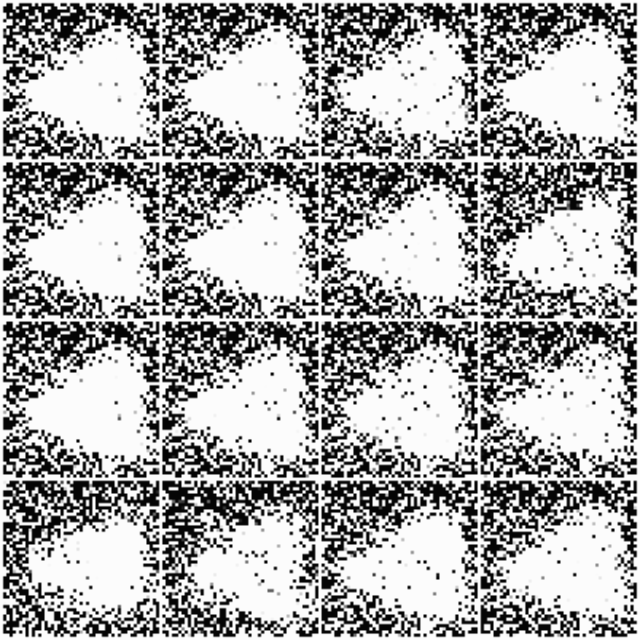
Reproduce this pattern procedurally as a three.js fragment shader.

```glsl
varying vec2 vUv;

const float TILES = 4.0;
const float PITCH = 50.0;              // cells per tile, with its one-cell gap
const float CELLS = TILES * PITCH + 1.0;
const float EDGE_WIDTH = 0.6;          // blend between cells, in cells
const float INK = 0.02;
const float PAPER = 0.99;

float hash(vec2 p) {
  vec3 q = fract(vec3(p.xyx) * 0.1031);
  q += dot(q, q.yzx + 33.33);
  return fract((q.x + q.y) * q.z);
}

vec2 gradient(vec2 p) {
  float angle = 6.28318 * hash(p);
  return vec2(cos(angle), sin(angle));
}

float gradientNoise(vec2 p) {
  vec2 i = floor(p);
  vec2 f = p - i;
  vec2 u = f * f * f * (f * (f * 6.0 - 15.0) + 10.0);
  vec2 e = vec2(0.0, 1.0);
  float low = mix(dot(gradient(i), f),
                  dot(gradient(i + e.yx), f - e.yx), u.x);
  float high = mix(dot(gradient(i + e.xy), f - e.xy),
                   dot(gradient(i + e.yy), f - e.yy), u.x);
  return mix(low, high, u.y);
}

float segmentDistance(vec2 p, vec2 a, vec2 b) {
  vec2 ab = b - a;
  return length(p - a - ab * clamp(dot(p - a, ab) / dot(ab, ab), 0.0, 1.0));
}

// Positive on the left of the line from a to b
float side(vec2 p, vec2 a, vec2 b) {
  return (b.x - a.x) * (p.y - a.y) - (b.y - a.y) * (p.x - a.x);
}

float roundedTriangle(vec2 p, vec2 a, vec2 b, vec2 c, float radius) {
  float d = min(segmentDistance(p, a, b),
                min(segmentDistance(p, b, c), segmentDistance(p, c, a)));
  float inside = min(side(p, a, b), min(side(p, b, c), side(p, c, a)));
  return (inside > 0.0 ? -d : d) - radius;
}

float pick(vec4 values, float index) {
  return dot(values, 1.0 - step(0.5, abs(vec4(0.0, 1.0, 2.0, 3.0) - index)));
}

// How far each tile strays from the shared grain, rows from the bottom
float tileDrift(vec2 tile) {
  vec4 column = vec4(
    pick(vec4(0.90, 0.65, 0.14, 0.18), tile.x),
    pick(vec4(0.01, 0.12, 0.22, 0.22), tile.x),
    pick(vec4(0.01, 0.03, 0.08, 0.80), tile.x),
    pick(vec4(0.01, 0.02, 0.28, 0.03), tile.x));
  return pick(column, tile.y);
}

// Chance of ink, zero in the blob and rising around its ragged rim
float inkDensity(vec2 uv, vec2 tile, float drift) {
  float d = roundedTriangle(uv, vec2(0.31, 0.41), vec2(0.79, 0.27),
                            vec2(0.74, 0.65), 0.115);
  d += 0.04 * gradientNoise(uv * 6.0 + 3.7);
  d += 0.12 * drift * gradientNoise(uv * 4.0 + tile * 17.0);
  float rim = smoothstep(-0.015 - 0.06 * drift, 0.12, d);
  return 0.003 + mix(0.50, 0.61, uv.y) * rim;
}

// Tone of one square cell: 0 is ink, 1 is paper
float cellTone(vec2 cell) {
  cell = clamp(cell, 0.0, CELLS - 1.0);
  vec2 tile = floor((cell + 0.5) / PITCH);
  vec2 local = cell - tile * PITCH;
  if (min(local.x, local.y) < 0.5) return 1.0;

  float drift = tileDrift(tile);
  vec2 uv = (local - 0.5) / (PITCH - 1.0);
  float shared = hash(local + 11.0) - 0.5;
  float own = hash(local + tile * 71.0 + 205.0) - 0.5;
  float grain = 0.5 + mix(shared, own, drift) / length(vec2(1.0 - drift, drift));
  float density = inkDensity(uv, tile, drift);
  float softness = 0.008 + 0.08 * drift * (1.0 - drift);
  return smoothstep(density - softness, density + softness, grain);
}

void main() {
  // Blend the four nearest cells across narrow seams
  vec2 p = vUv * CELLS - 0.5;
  vec2 cell = floor(p);
  vec2 blend = clamp((p - cell - 0.5) / EDGE_WIDTH + 0.5, 0.0, 1.0);
  vec2 e = vec2(0.0, 1.0);
  float low = mix(cellTone(cell), cellTone(cell + e.yx), blend.x);
  float high = mix(cellTone(cell + e.xy), cellTone(cell + e.yy), blend.x);
  float tone = mix(low, high, blend.y);
  gl_FragColor = vec4(vec3(mix(INK, PAPER, tone)), 1.0);
}
```
